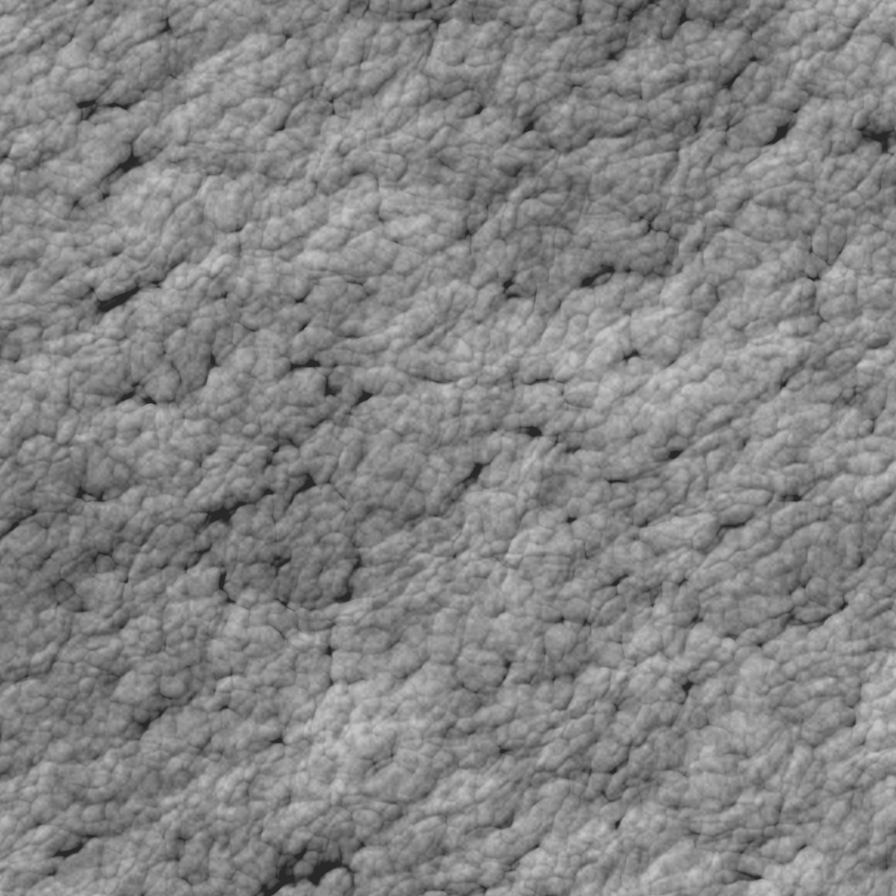
Reproduce this texture procedurally as a Shadertoy shader.

```glsl
// Rough grey plaster: rounded lumps of four sizes, the larger ones stretched along
// a rising diagonal. Lightly warped cellular domes form a height field, lit from the
// upper left, with darkened hollows, many tiny pits and a fine mineral grain.

const float BASE_TONE = 0.518;
const vec2 RIDGE_DIR = vec2(0.848, 0.530);   // direction of the lumps
const vec2 LIGHT_DIR = vec2(-0.530, 0.848);  // towards the light
const float STRETCH = 1.42;                  // elongation of the largest lumps
const float ROUNDING = 1.11;                 // smaller lumps are rounder
const float LUMP_FREQ = 8.5;                 // largest lumps per canvas
const float LUMP_STEP = 2.0;                 // frequency ratio of lump sizes
const float LUMP_STEEPNESS[4] = float[4](0.36, 0.50, 0.66, 0.62);
const float CREASE_SHARPNESS = 24.0;
const float LIGHT_GAIN = 0.098;
const float HOLLOW_MEAN = 0.33;
const float HOLLOW_GAIN = 0.38;
const float PIT_DEPTH = 0.20;
const float CLOUD_GAIN = 0.21;
const float GRAIN_GAIN = 0.17;
const float SLOPE_REACH = 0.0018;

// Two random values in 0..1 for a grid cell
vec2 hash2(vec2 cell) {
    uvec2 v = uvec2(ivec2(cell) + 4096) * 1664525u + 1013904223u;
    v.x += v.y * 1664525u;
    v.y += v.x * 1664525u;
    v ^= v >> 16u;
    v.x += v.y * 1664525u;
    v.y += v.x * 1664525u;
    v ^= v >> 16u;
    return vec2(v & 65535u) / 65535.0;
}

// Smooth value noise with two independent channels
vec2 noise2(vec2 p) {
    vec2 cell = floor(p);
    vec2 f = fract(p);
    f = f * f * (3.0 - 2.0 * f);
    vec2 low = mix(hash2(cell), hash2(cell + vec2(1, 0)), f.x);
    vec2 high = mix(hash2(cell + vec2(0, 1)), hash2(cell + vec2(1, 1)), f.x);
    return mix(low, high, f.y);
}

// Softly blended depth below the nearest dome, random in place and height
float domeDepth(vec2 p) {
    vec2 cell = floor(p);
    float sum = 0.0;
    for (int y = -1; y <= 1; y++) {
        for (int x = -1; x <= 1; x++) {
            vec2 c = cell + vec2(x, y);
            vec2 d = c + hash2(c) - p;
            float sink = 0.22 * hash2(c + 517.0).x;
            sum += exp(-CREASE_SHARPNESS * (dot(d, d) + sink));
        }
    }
    return -log(sum + 1e-12) / CREASE_SHARPNESS;
}

// Surface height (x) and how deep the point lies between lumps (y)
vec2 relief(vec2 p) {
    vec2 q = vec2(dot(p, RIDGE_DIR) / STRETCH, dot(p, LIGHT_DIR));
    q += 0.020 * (noise2(q * 9.0) - 0.5);
    q += 0.010 * (noise2(q * 27.0 + 40.0) - 0.5);
    q += 0.005 * (noise2(q * 75.0 + 80.0) - 0.5);
    float freq = LUMP_FREQ;
    float height = 0.0;
    float hollow = 0.0;
    float total = 0.0;
    for (int i = 0; i < 4; i++) {
        float depth = domeDepth(q * freq + 19.7 * float(i));
        height -= LUMP_STEEPNESS[i] * depth / freq;
        hollow += LUMP_STEEPNESS[i] * depth;
        total += LUMP_STEEPNESS[i];
        freq *= LUMP_STEP;
        q.x *= ROUNDING;
    }
    return vec2(height, hollow / total);
}

void mainImage(out vec4 fragColor, in vec2 fragCoord) {
    vec2 p = fragCoord / iResolution.y;

    // Slope towards the light and depth of the hollow
    vec2 behind = relief(p - LIGHT_DIR * SLOPE_REACH);
    vec2 ahead = relief(p + LIGHT_DIR * SLOPE_REACH);
    float slope = (behind.x - ahead.x) / (2.0 * SLOPE_REACH);
    float hollow = 0.5 * (behind.y + ahead.y);

    float tone = BASE_TONE;
    tone += LIGHT_GAIN * clamp(slope, -2.0, 1.6);
    tone -= HOLLOW_GAIN * (hollow - HOLLOW_MEAN);

    // Pits open in the deepest hollows, mostly on the shaded side
    float pit = smoothstep(0.48, 0.70, hollow - 0.06 * slope);
    tone -= PIT_DEPTH * pit;

    // Broad undulation and fine grain
    float cloud = 0.65 * noise2(p * 5.0 + 11.0).x + 0.35 * noise2(p * 11.0 + 23.0).y;
    float grain = 0.55 * noise2(p * 150.0).x + 0.45 * noise2(p * 290.0 + 7.0).y;
    tone += CLOUD_GAIN * (cloud - 0.5) + GRAIN_GAIN * (grain - 0.5);

    fragColor = vec4(vec3(clamp(tone, 0.16, 0.76)), 1.0);
}
```
